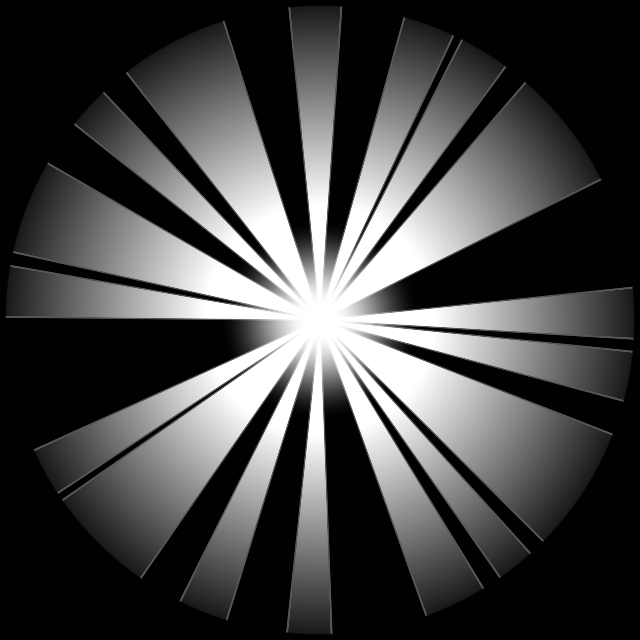
Reproduce this background procedurally as a WebGL 2 fragment shader.

```glsl
#version 300 es
precision highp float;
// Monochrome sunburst: irregular white rays fading outward from a glowing core.

uniform vec2 u_resolution;
out vec4 outColor;

const vec2  CENTER       = vec2(0.5);
const vec3  BACKGROUND   = vec3(0.003);
const vec3  LIGHT        = vec3(1.0);
const float RAY_RADIUS   = 0.491;   // where rays end
const float FADE_START   = 0.180;   // rays are fully white inside this radius
const float FADE_END     = 0.523;   // rays would reach black here
const float RIM_WIDTH    = 0.0009;  // half width of the thin line on ray sides
const float RIM_LEVEL    = 0.33;
const float GLOW_INNER   = 0.020;
const float GLOW_OUTER   = 0.158;

// Angular span of each ray: first and last side in degrees, counterclockwise.
const int RAY_COUNT = 17;
const vec2 RAY_SPANS[RAY_COUNT] = vec2[RAY_COUNT](
    vec2( -3.4,   5.9), vec2( 26.6,  49.1), vec2( 53.8,  63.1),
    vec2( 64.9,  74.4), vec2( 86.1,  95.6), vec2(107.9, 128.0),
    vec2(133.6, 141.4), vec2(150.1, 167.5), vec2(170.1, 179.4),
    vec2(204.5, 213.4), vec2(215.0, 235.2), vec2(243.6, 252.7),
    vec2(264.0, 272.1), vec2(289.8, 301.3), vec2(305.0, 312.0),
    vec2(315.3, 338.6), vec2(345.1, 354.2));

// Signed distance to the sides of the nearest ray, positive inside it.
float raySideDistance(float angle, float radius) {
    float nearest = -360.0;
    for (int i = 0; i < RAY_COUNT; i++) {
        float middle = 0.5 * (RAY_SPANS[i].x + RAY_SPANS[i].y);
        float halfSpan = 0.5 * (RAY_SPANS[i].y - RAY_SPANS[i].x);
        float offset = mod(angle - middle + 180.0, 360.0) - 180.0;
        nearest = max(nearest, halfSpan - abs(offset));
    }
    return radius * radians(nearest);
}

void main() {
    float canvasSize = min(u_resolution.x, u_resolution.y);
    float pixel = 1.0 / canvasSize;
    vec2 p = (gl_FragCoord.xy - CENTER * u_resolution) / canvasSize;
    float radius = length(p);
    float angle = degrees(atan(p.y, p.x + step(radius, 0.0)));
    float side = raySideDistance(angle, radius);

    // Ray bodies with a linear falloff
    float falloff = clamp((FADE_END - radius) / (FADE_END - FADE_START), 0.0, 1.0);
    float disc = 1.0 - smoothstep(-pixel, pixel, radius - RAY_RADIUS);
    float body = falloff * smoothstep(-0.7 * pixel, 0.7 * pixel, side);

    // Thin grey lines along the ray sides
    float rim = RIM_LEVEL * (1.0 - smoothstep(0.0, pixel, abs(side) - RIM_WIDTH));
    float rays = max(body, rim) * disc;

    // Soft core, screened over the rays
    float glow = 1.0 - smoothstep(GLOW_INNER, GLOW_OUTER, radius);
    float light = 1.0 - (1.0 - rays) * (1.0 - glow);

    outColor = vec4(mix(BACKGROUND, LIGHT, light), 1.0);
}
```
